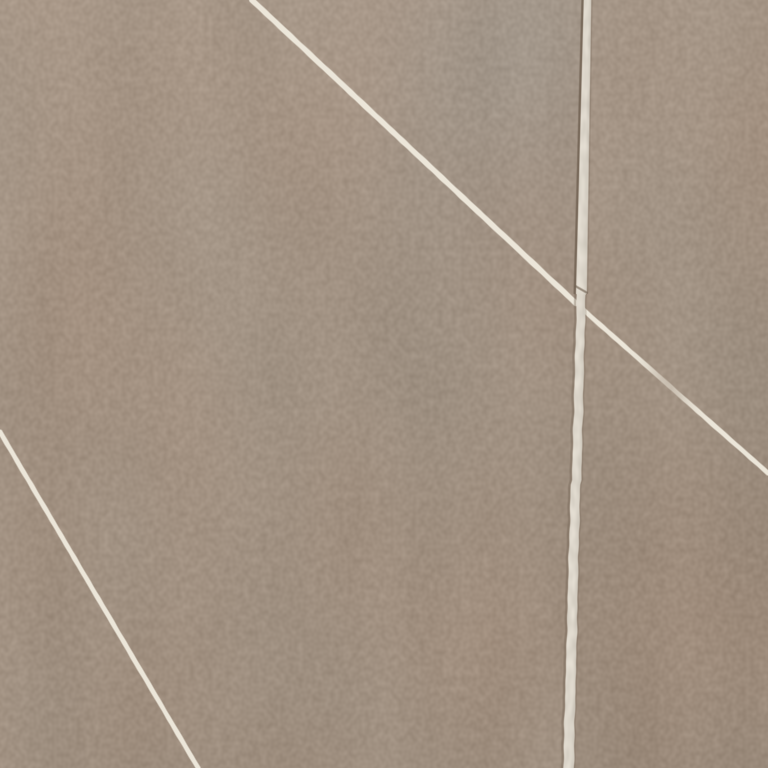
Write a WebGL 2 fragment shader that draws this texture.

```glsl
#version 300 es
precision highp float;

uniform vec2 u_resolution;
out vec4 fragColor;

const vec3 CLAY = vec3(0.633, 0.569, 0.508);
const vec3 WARM_TINT = vec3(0.010, -0.006, -0.012);
const vec3 GREY_TINT = vec3(-0.008, 0.006, 0.016);
const vec3 GROUT = vec3(0.94, 0.92, 0.87);
const vec3 STRIP = vec3(0.87, 0.845, 0.80);
const vec3 SHADOW = vec3(0.43, 0.37, 0.31);

const vec2 DIAG_TOP = vec2(0.328, 1.0);
const vec2 DIAG_END = vec2(0.750, 0.605);
const vec2 BRANCH_START = vec2(0.759, 0.597);
const vec2 BRANCH_END = vec2(1.0, 0.384);
const vec2 CORNER_TOP = vec2(0.0, 0.4375);
const vec2 CORNER_END = vec2(0.258, 0.0);
const float DIAG_HALF = 0.0036;
const float BRANCH_HALF = 0.0031;
const float CORNER_HALF = 0.0031;

const float JOINT_Y = 0.617;
const float STEP_Y = 0.372;
const float GRAIN = 0.036;
const float MOTTLE = 0.022;
const float STREAK = 0.024;

vec2 gradientAt(vec2 cell) {
    vec3 q = fract(cell.xyx * vec3(0.1031, 0.1030, 0.0973));
    q += dot(q, q.yzx + 33.33);
    float angle = 6.28318 * fract((q.x + q.y) * q.z);
    return vec2(cos(angle), sin(angle));
}

float gradientNoise(vec2 p) {
    vec2 i = floor(p), f = p - i;
    vec2 w = f * f * f * (f * (f * 6.0 - 15.0) + 10.0);
    vec2 e = vec2(0.0, 1.0);
    float a = dot(gradientAt(i), f);
    float b = dot(gradientAt(i + e.yx), f - e.yx);
    float c = dot(gradientAt(i + e.xy), f - e.xy);
    float d = dot(gradientAt(i + e.yy), f - e.yy);
    return mix(mix(a, b, w.x), mix(c, d, w.x), w.y);
}

float fbm(vec2 p) {
    float sum = 0.0, amp = 0.6;
    for (int k = 0; k < 4; k++) {
        sum += amp * gradientNoise(p);
        p = p * 2.03 + 17.3;
        amp *= 0.5;
    }
    return sum;
}

float segmentDistance(vec2 p, vec2 a, vec2 b) {
    vec2 ab = b - a;
    return length(p - a - ab * clamp(dot(p - a, ab) / dot(ab, ab), 0.0, 1.0));
}

float band(float dist, float halfWidth, float aa) {
    return 1.0 - smoothstep(halfWidth - aa, halfWidth + aa, dist);
}

// Clay tiles: broad light, vertical streaks, mottling and fine grain
vec3 tileColor(vec2 p, float stripX) {
    float light = 0.030 * (p.y - 0.45) + 0.006 * (0.5 - p.x);
    float rightTile = smoothstep(-0.002, 0.002, p.x - stripX);
    light -= 0.014 * rightTile * (1.0 - smoothstep(0.25, 0.75, p.y));
    light += STREAK * gradientNoise(p * vec2(11.0, 1.6) + 4.7);
    light += MOTTLE * fbm(p * vec2(9.0, 5.0));
    light += GRAIN * gradientNoise(p * vec2(170.0, 150.0));
    light += 0.8 * GRAIN * gradientNoise(p * 83.0 + 31.0);

    vec2 greyOffset = (p - vec2(0.68, 0.90)) / vec2(0.22, 0.28);
    float grey = exp(-dot(greyOffset, greyOffset)) * (1.0 - 0.6 * rightTile);
    float warm = gradientNoise(p * vec2(5.0, 3.0) + 9.0);
    return CLAY + light + GREY_TINT * grey + WARM_TINT * warm;
}

void main() {
    vec2 p = gl_FragCoord.xy / u_resolution;
    float aa = 1.0 / min(u_resolution.x, u_resolution.y);

    // The upright strip tapers above the joint and steps sideways below it
    float above = smoothstep(JOINT_Y - aa, JOINT_Y + aa, p.y);
    float rise = clamp((p.y - JOINT_Y) / (1.0 - JOINT_Y), 0.0, 1.0);
    float upperX = mix(0.757, 0.765, rise);
    float lowerX = mix(0.741, 0.756, p.y / JOINT_Y);
    lowerX += 0.0015 * (smoothstep(STEP_Y - 0.004, STEP_Y + 0.004, p.y) - 0.5);
    lowerX += 0.0016 * gradientNoise(vec2(3.0, p.y * 42.0));
    float stripX = mix(lowerX, upperX, above);
    float stripHalf = mix(mix(0.0068, 0.0056, p.y / JOINT_Y),
                          mix(0.0070, 0.0048, rise), above);
    vec3 color = tileColor(p, stripX);

    // Thin diagonal seams, the right branch fading near its middle
    float wobble = 0.0006 * gradientNoise(p * 60.0);
    float diag = band(segmentDistance(p, DIAG_TOP, DIAG_END) + wobble, DIAG_HALF, aa);
    float branch = band(segmentDistance(p, BRANCH_START, BRANCH_END) + wobble, BRANCH_HALF, aa);
    float corner = band(segmentDistance(p, CORNER_TOP, CORNER_END) + wobble, CORNER_HALF, aa);
    branch *= 1.0 - 0.5 * exp(-pow((p.x - 0.870) / 0.025, 2.0));
    color = mix(color, GROUT, max(diag, max(branch, corner)) * 0.95);

    // Strip with its dark left lip and faint right edge
    float side = p.x - stripX;
    float lip = band(abs(side + stripHalf + 0.0015), 0.0017, aa);
    float edge = band(abs(side - stripHalf - 0.0008), 0.0010, aa);
    color = mix(color, SHADOW, lip * mix(0.38, 0.80, above));
    color = mix(color, SHADOW, edge * 0.28);
    vec3 stripColor = STRIP + 0.06 * gradientNoise(p * vec2(140.0, 55.0));
    stripColor -= 0.05 * smoothstep(0.0, stripHalf, side);
    color = mix(color, stripColor, band(abs(side), stripHalf, aa));

    // Small slanted crack where the strip is joined
    float crack = segmentDistance(p, vec2(0.750, 0.627), vec2(0.764, 0.619));
    color = mix(color, SHADOW, 0.65 * band(crack, 0.0014, aa));

    fragColor = vec4(clamp(color, 0.0, 1.0), 1.0);
}
```
